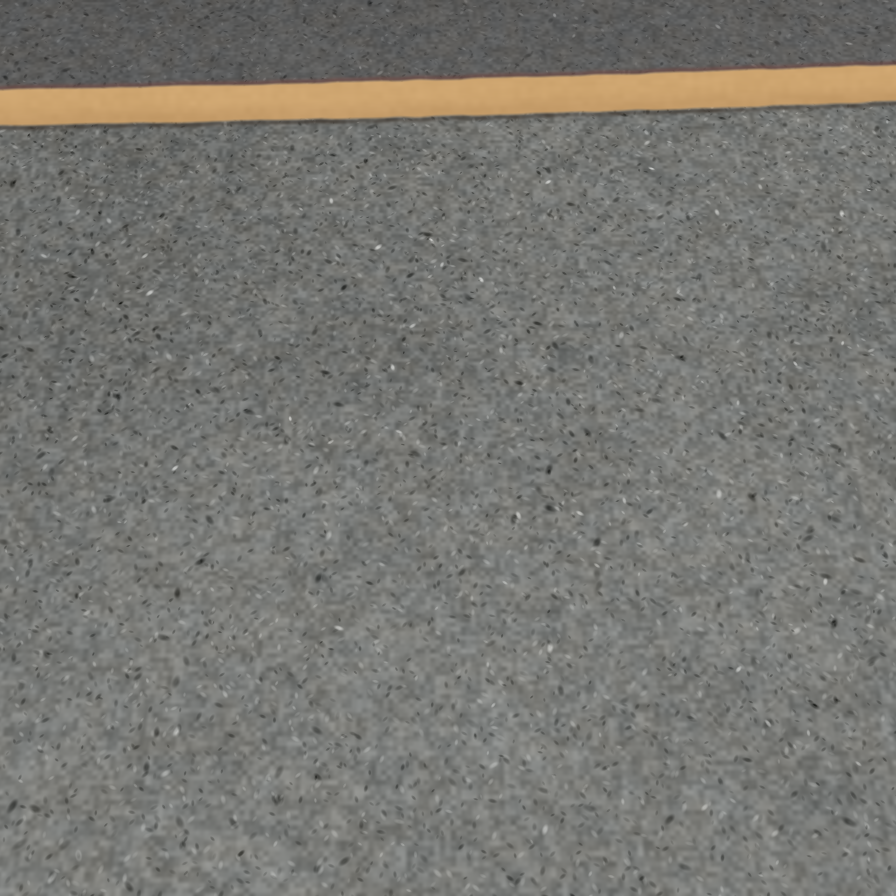
Write a Shadertoy shader that draws this texture.

```glsl
float hash(vec2 p) {
    vec3 q = fract(vec3(p.xyx) * 0.1031);
    q += dot(q, q.yzx + 33.33);
    return fract((q.x + q.y) * q.z);
}

float noise(vec2 p) {
    vec2 cell = floor(p), f = fract(p);
    f = f * f * (3.0 - 2.0 * f);
    float low = mix(hash(cell), hash(cell + vec2(1, 0)), f.x);
    float high = mix(hash(cell + vec2(0, 1)), hash(cell + vec2(1, 1)), f.x);
    return mix(low, high, f.y);
}

float fbm(vec2 p) {
    float sum = 0.0, weight = 0.5;
    for (int i = 0; i < 4; i++) {
        sum += weight * noise(p);
        p = mat2(0.8, 0.6, -0.6, 0.8) * p * 2.03 + 17.3;
        weight *= 0.5;
    }
    return sum / 0.9375;
}

// Soft, randomly turned ellipses scattered over a jittered grid
float flecks(vec2 p, float density, float seed) {
    vec2 cell = floor(p);
    float cover = 0.0;
    for (int y = -1; y <= 1; y++) {
        for (int x = -1; x <= 1; x++) {
            vec2 id = cell + vec2(x, y);
            vec2 key = id + seed;
            float present = step(hash(key + 71.0), density);
            vec2 center = id + vec2(hash(key + 11.0), hash(key + 29.0));
            float angle = 0.5 + 2.4 * hash(key + 43.0);
            vec2 axis = vec2(cos(angle), sin(angle));
            vec2 d = p - center;
            d = vec2(dot(d, axis), dot(d, vec2(-axis.y, axis.x)));
            float size = mix(0.55, 1.15, hash(key + 59.0));
            float r = length(d / (vec2(0.46, 0.23) * size));
            float strength = mix(0.35, 1.0, hash(key + 83.0));
            cover = max(cover, present * strength * (1.0 - smoothstep(0.25, 1.15, r)));
        }
    }
    return cover;
}

// Broad tone of the road, darker beyond the line and toward the upper left
vec3 roadTone(vec2 uv, float beyond) {
    float light = mix(0.485, 0.437, smoothstep(0.2, 0.9, uv.y));
    light += 0.035 * (uv.x - 0.5) * smoothstep(0.15, 0.8, uv.y);
    light += 0.05 * (fbm(uv * 5.0 + 8.0) - 0.5);
    float farLight = 0.355 + 0.02 * uv.x - 0.15 * (uv.y - 0.95);
    vec3 tint = mix(vec3(1.0, 1.01, 0.985), vec3(1.0, 1.0, 0.99), beyond);
    return mix(light, farLight, beyond) * tint;
}

vec3 asphalt(vec2 uv, float beyond) {
    // Grain shrinks with distance
    vec2 ground = vec2(uv.x - 0.5, uv.y * 1.04) / (1.0 - 0.33 * uv.y) + 2.0;
    float contrast = mix(1.0, 0.6, beyond);
    vec3 color = roadTone(uv, beyond);

    float fine = noise(ground * 160.0) - 0.5;
    float coarse = noise(ground * vec2(92.0, 80.0) + 31.0) - 0.5;
    float patches = fbm(ground * 24.0) - 0.5;
    color += contrast * (0.12 * fine + 0.08 * coarse + 0.05 * patches);

    // Dark pits and pale stones
    float smallPits = flecks(ground * 82.0, 0.30, 5.0);
    float largePits = flecks(ground * 50.0, 0.12, 97.0);
    float paleBits = flecks(ground * 76.0, 0.20, 191.0);
    float brightBits = flecks(ground * 60.0, 0.014, 283.0);
    color -= contrast * (0.15 * smallPits + 0.20 * largePits);
    color += contrast * (0.13 * paleBits + 0.30 * brightBits);

    // Faint warm and cool mottling
    float hue = noise(ground * 38.0 + 60.0) - 0.5;
    return color + hue * vec3(0.012, 0.0, -0.014);
}

vec3 paint(vec2 uv, float across) {
    vec3 color = mix(vec3(0.77, 0.61, 0.41), vec3(0.81, 0.65, 0.44), smoothstep(0.1, 0.6, across));
    color += 0.03 * (fbm(uv * vec2(14.0, 90.0)) - 0.5);
    return color + 0.02 * (noise(uv * 130.0) - 0.5);
}

void mainImage(out vec4 fragColor, in vec2 fragCoord) {
    vec2 uv = fragCoord / iResolution.xy;
    float soft = max(0.0022, 1.0 / iResolution.y);

    // Gently bowed edges of the painted line
    float wobble = 0.0015 * (noise(vec2(uv.x * 45.0, 3.0)) - 0.5);
    float bottom = 0.860 + 0.016 * uv.x + 0.011 * uv.x * uv.x + wobble;
    float top = 0.900 + 0.018 * uv.x + 0.010 * uv.x * uv.x - wobble;
    float beyond = smoothstep(-soft, soft, uv.y - top);
    float stripe = smoothstep(-soft, soft, uv.y - bottom) * (1.0 - beyond);

    vec3 color = asphalt(uv, beyond);

    // Dark seam under the line, reddish fringe above it
    float seam = exp(-pow((uv.y - bottom + 0.003) / 0.0028, 2.0));
    float ragged = mix(0.45, 1.0, noise(vec2(uv.x * 80.0, 9.0)));
    color = mix(color, vec3(0.25, 0.22, 0.19), 0.75 * seam * ragged);
    float fringe = exp(-pow((uv.y - top - 0.002) / 0.003, 2.0));
    color = mix(color, vec3(0.43, 0.29, 0.27), 0.65 * fringe);

    float across = (uv.y - bottom) / (top - bottom);
    color = mix(color, paint(uv, across), stripe);
    fragColor = vec4(clamp(color, 0.0, 1.0), 1.0);
}
```
